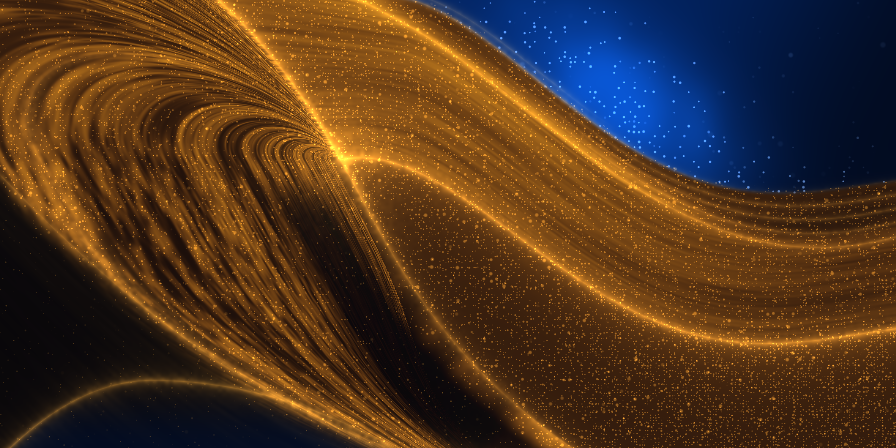
This background is drawn by a Shadertoy shader. Its source:

```glsl
const vec3 NIGHT = vec3(0.035, 0.028, 0.04);
const vec3 NAVY = vec3(0.008, 0.045, 0.13);
const vec3 BLUE = vec3(0.008, 0.13, 0.36);
const vec3 BLUE_GLOW = vec3(0.03, 0.22, 0.50);
const vec3 GOLD_LIGHT = vec3(1.0, 0.68, 0.20);
const vec3 STAR_LIGHT = vec3(0.55, 0.72, 0.95);
const vec2 NODE = vec2(0.76, 0.643);       // crossing of the ribbons
const vec2 BLUE_CENTER = vec2(1.39, 0.78);
const float STRANDS = 6.0;

// Curves: coefficients of t, t^2, t^3, t^4
const vec4 SPINE = vec4(-0.552, 0.174, -0.949, 0.0);
const vec4 CREST = vec4(-0.544, 0.726, 0.625, -1.0);
const vec4 BAND = vec4(-0.519, 0.676, 0.413, -0.4);
const vec4 RIM = vec4(-0.4425, 0.934, 0.294, -1.2);

float hash(vec2 p) {
    vec3 q = fract(p.xyx * 0.1031);
    q += dot(q, q.yzx + 33.33);
    return fract((q.x + q.y) * q.z);
}

float noise(vec2 p) {
    vec2 i = floor(p), f = fract(p);
    f = f * f * (3.0 - 2.0 * f);
    return mix(mix(hash(i), hash(i + vec2(1, 0)), f.x),
               mix(hash(i + vec2(0, 1)), hash(i + vec2(1, 1)), f.x), f.y);
}

// Long fibres: fine across the flow, slow along it
float fibres(float across, float along) {
    return 0.6 * noise(vec2(across, along) + 40.0)
         + 0.4 * noise(vec2(across * 2.7, along * 4.0) + 90.0);
}

float glow(float d, float width) { return exp(-abs(d) / width); }

float fall(float a, float b, float x) { return 1.0 - smoothstep(a, b, x); }

// Offset from a quartic curve (x) and approximate distance (y)
vec2 gapTo(vec2 p, float mid, float base, vec4 k) {
    float t = p.x - mid, c = max(t, -0.6);
    float slope = k.x + c * (2.0 * k.y + c * (3.0 * k.z + 4.0 * c * k.w));
    float value = base + c * (k.x + c * (k.y + c * (k.z + c * k.w)));
    float offset = p.y - value - slope * (t - c);
    return vec2(offset, offset / sqrt(1.0 + slope * slope));
}

// One randomly placed dot per grid cell
float dots(vec2 p, float scale, float density) {
    vec2 cell = floor(p * scale) + scale;
    vec2 center = 0.3 + 0.4 * vec2(hash(cell + 17.0), hash(cell + 53.0));
    float size = 0.22 + 0.18 * hash(cell + 71.0);
    float lit = smoothstep(1.0 - density, 1.08 - density, hash(cell));
    return lit * fall(size * 0.3, size, length(fract(p * scale) - center));
}

vec3 goldRamp(float e) {
    return vec3(e, e * (0.5 + 0.2 * e), 0.025 + 0.12 * e);
}

void mainImage(out vec4 fragColor, in vec2 fragCoord) {
    vec2 p = fragCoord / iResolution.y;
    p.x *= 2.0 * iResolution.y / iResolution.x;
    vec2 spine = gapTo(p.yx, 0.5, 0.838, SPINE);
    float crest = gapTo(p, 1.38, 0.323, CREST).y;
    float band = gapTo(p, 1.5, 0.535, BAND).y;
    float rim = gapTo(p, 1.5, 0.622, RIM).y;
    float right = smoothstep(-0.005, 0.005, spine.y);
    float left = 1.0 - right;

    // Blue sky above the rim
    vec2 q = p - BLUE_CENTER;
    vec2 tilted = vec2(q.x * 0.8 - q.y * 0.6, q.x * 0.6 + q.y * 0.8);
    float halo = exp(-dot(tilted * vec2(3.6, 7.5), tilted * vec2(3.6, 7.5)));
    vec3 sky = mix(NAVY, BLUE, fall(1.35, 2.05, p.x + 0.5 * (1.0 - p.y) - 0.1));
    sky += BLUE_GLOW * halo * (0.8 + 0.3 * noise(p * 14.0));
    float stars = dots(p, 90.0, 0.02 + 0.22 * halo + 0.12 * glow(rim, 0.05))
                + dots(p, 45.0, 0.025);
    sky += STAR_LIGHT * stars * 0.6;

    // Right ribbon: bright band, crest and dim lower fold
    float fade = fall(1.15, 2.0, p.x);
    float upper = smoothstep(-0.01, 0.02, crest);
    float body = mix(0.19 + 0.17 * glow(crest, 0.09), 0.29 + 0.13 * fade, upper);
    body += 0.32 * fade * glow(band, 0.06);
    body *= 1.0 - 0.5 * smoothstep(0.0, 0.05, band);
    float rightFlow = crest / max(crest - rim, 0.05);
    body *= mix(1.0, 0.7 + 0.6 * fibres(rightFlow * 24.0, p.x * 2.0), upper);
    vec3 color = mix(goldRamp(body), sky, smoothstep(-0.008, 0.006, rim));

    // Left swirl: nested arches that gather toward the bottom
    float u = max(-spine.x, 0.01), v = p.y - NODE.y;
    float low = min(v, 0.0), high = max(v, 0.0);
    float arch = 0.31 + (u - 0.31) * (1.0 + 11.0 * low * low * low * low);
    arch += 2.0 * high * high / u;
    float along = (p.x - p.y) * 2.5;
    float threads = fibres(log(max(arch, 0.02)) * 17.0, along);
    threads *= 0.65 + 0.7 * noise(vec2(log(max(arch, 0.02)) * 60.0, along * 9.0));
    float swirl = 0.10 + 0.50 * threads * smoothstep(0.05, 0.6, threads);
    swirl += 0.10 * smoothstep(-0.1, 0.3, v);
    float hollow = smoothstep(0.03, 0.10, u) * fall(0.15, 0.26, arch) * fall(-0.14, 0.0, v);
    swirl *= 1.0 - 0.85 * hollow;

    // Dark corner under the swirl, with a low arc
    float edge = (p.y - (0.61 - 1.05 * p.x + 0.4 * p.x * p.x)) * 0.77;
    float inside = smoothstep(-0.045, 0.02, edge);
    float bend = p.x - 0.34;
    float arc = p.y - 0.151 + bend * bend * (bend < 0.0 ? 1.5 : 0.52);
    vec3 corner = mix(NIGHT, NAVY, fall(0.0, 0.16, p.y) * fall(-0.03, 0.02, arc));
    float dust = fibres(edge * 45.0, p.x * 3.0);
    corner += GOLD_LIGHT * 0.09 * dust * (glow(edge, 0.10) + glow(arc, 0.05));
    vec3 swirlColor = mix(corner, max(goldRamp(swirl), NIGHT), inside);
    color = mix(swirlColor, color, right);

    // Glowing ridges
    float nodeGlow = glow(length(p - NODE), 0.09);
    float shine = 0.45 + 0.35 * smoothstep(0.3, 0.8, p.y);
    float ridge = shine * (0.6 * glow(spine.y, 0.007) + 0.32 * glow(spine.y, 0.026));
    ridge += 0.40 * nodeGlow;
    ridge += right * (0.42 * glow(crest, 0.007) + 0.14 * glow(crest, 0.03));
    ridge += left * inside * 0.30 * glow(arch - 0.67, 0.022) * fall(0.1, 0.4, v);
    ridge += left * (0.30 * glow(edge, 0.008) + 0.16 * glow(edge - 0.025, 0.02));
    ridge += left * (0.30 * glow(arc, 0.006) + 0.12 * glow(arc, 0.022));

    // Strands fanned between the band and the rim
    float span = max(band - rim, 0.02);
    for (float i = 0.0; i < STRANDS; i++) {
        float level = i / (STRANDS - 2.0);
        float strength = i == 0.0 ? 0.34 : i > 4.0 ? 0.2 * fall(1.2, 1.4, p.x)
                       : i == 4.0 ? 0.12 + 0.25 * fall(1.2, 1.7, p.x)
                       : 0.24 * smoothstep(0.95, 1.5, p.x);
        ridge += right * strength * glow(band - level * span, 0.006);
    }
    color += GOLD_LIGHT * ridge * (0.75 + 0.4 * noise(p * 110.0));

    // Gold dust, denser in the ribbons
    float ribbon = right * fall(-0.01, 0.02, rim);
    float density = ribbon * (0.28 + 0.14 * smoothstep(1.0, 1.6, p.x) * (1.0 - upper));
    density += left * mix(0.05, 0.06 + 0.30 * threads * (1.0 - 0.8 * hollow), inside);
    float sparks = 0.0;
    for (float i = 0.0; i < 3.0; i++)
        sparks += dots(p + i * 0.37, 68.0 + 48.0 * i, density * (0.35 + 0.35 * i));
    color += GOLD_LIGHT * sparks * (0.36 + 0.25 * ridge);
    fragColor = vec4(clamp(color, 0.0, 1.0), 1.0);
}
```
